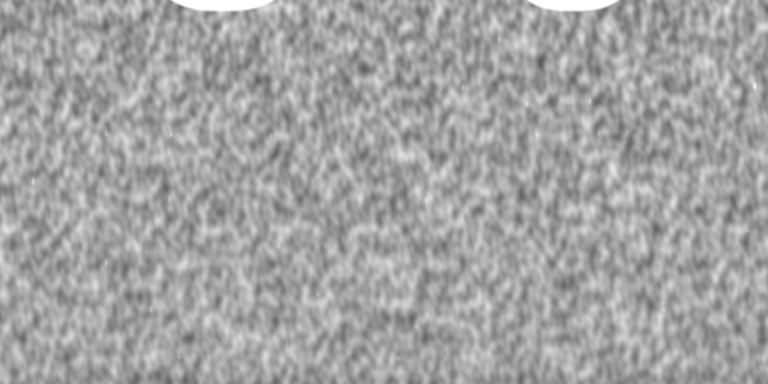
Write a Shadertoy shader that draws this texture.

```glsl
// Grey mottled grain with slightly tilted upright flecks and two white notches on the top edge.
#define GRAIN_FREQ vec2(33.0, 21.0)
#define GRAIN_TILT 0.22
#define MEAN_GREY 0.638
#define CONTRAST 0.34
#define FINE_AMOUNT 0.55
#define CLOUD_AMOUNT 0.32
#define SPECK_AMOUNT 0.22
#define NOTCH_DEPTH 0.029
#define NOTCH_SOFTNESS 0.005
#define EDGE_SHADE 0.07

// Unit gradient with a hashed direction for each lattice point
vec2 latticeGradient(vec2 cell) {
    uvec2 q = uvec2(ivec2(cell) + 4096);
    uint h = q.x * 1597u ^ q.y * 51749u;
    h = (h ^ (h >> 15)) * 73244475u;
    h = (h ^ (h >> 13)) * 73244475u;
    h ^= h >> 16;
    float angle = 6.28319 * float(h & 65535u) / 65536.0;
    return vec2(cos(angle), sin(angle));
}

float gradientNoise(vec2 p) {
    vec2 cell = floor(p);
    vec2 f = p - cell;
    vec2 blend = f * f * f * (f * (f * 6.0 - 15.0) + 10.0);
    vec2 e = vec2(1.0, 0.0);
    float a = dot(latticeGradient(cell), f);
    float b = dot(latticeGradient(cell + e.xy), f - e.xy);
    float c = dot(latticeGradient(cell + e.yx), f - e.yx);
    float d = dot(latticeGradient(cell + e.xx), f - e.xx);
    return mix(mix(a, b, blend.x), mix(c, d, blend.x), blend.y);
}

// Coarse flecks, finer flecks and broad clouds
float grain(vec2 p) {
    vec2 tilted = vec2(p.x - GRAIN_TILT * p.y, p.y);
    vec2 counter = vec2(p.x + 0.5 * GRAIN_TILT * p.y, p.y);
    float coarse = gradientNoise(tilted * GRAIN_FREQ);
    float fine = gradientNoise(counter * GRAIN_FREQ * 1.7 + 37.3);
    float cloud = gradientNoise(p * vec2(8.0, 6.0) + 11.7);
    return 0.8 * coarse + FINE_AMOUNT * fine + CLOUD_AMOUNT * cloud;
}

// Sparse bright upright flecks
float specks(vec2 p) {
    float n = gradientNoise(p * vec2(42.0, 24.0) + 71.9);
    return smoothstep(0.46, 0.75, n);
}

// Shallow bowl hanging from the top edge
float notch(vec2 p, float centre, float halfWidth) {
    float x = abs(p.x - centre) / halfWidth;
    float depth = NOTCH_DEPTH * (1.0 - x * x * x);
    return smoothstep(-NOTCH_SOFTNESS, NOTCH_SOFTNESS, p.y - 1.0 + depth);
}

void mainImage(out vec4 fragColor, in vec2 fragCoord) {
    vec2 p = fragCoord / iResolution.y;

    // Grain is a little stronger towards the top
    float strength = CONTRAST * mix(0.88, 1.1, p.y);
    float grey = MEAN_GREY + 0.015 * (0.5 - p.y) + strength * grain(p);
    grey += SPECK_AMOUNT * specks(p);

    // Darker strip along the bottom edge
    grey -= EDGE_SHADE * (1.0 - smoothstep(0.0, 0.035, p.y));

    // White notches
    float white = max(notch(p, 0.58, 0.135), notch(p, 1.492, 0.12));
    grey = mix(clamp(grey, 0.36, 0.95), 1.0, white);

    fragColor = vec4(vec3(grey), 1.0);
}
```
